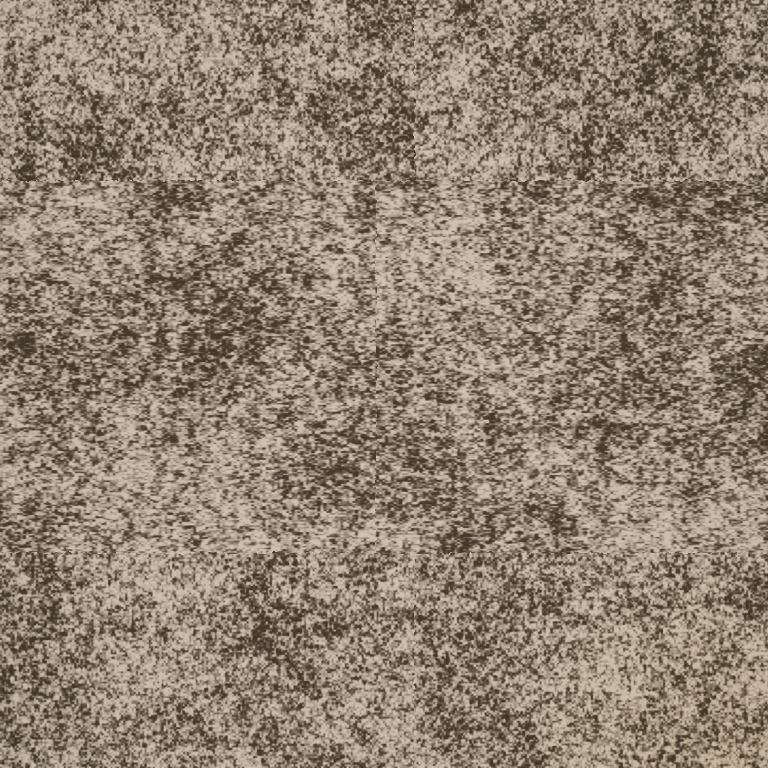
Reproduce this texture procedurally as a Shadertoy shader.

```glsl
// Mottled cut-pile carpet laid in staggered tiles, about two across and two down.
// Layered value noise (patches, clumps, tufts, fibres) is summed per tile, turned
// into a rank from 0 to 1, and coloured by a six-step yarn ramp.

const vec2  TILE_SIZE   = vec2(0.56, 0.485);
const vec2  TILE_ORIGIN = vec2(0.49, 0.28);
const float ROW_SHIFT   = 0.05;             // stagger of every other row
const float FRAY        = 0.005;            // raggedness of the seams
const float SEAM_WIDTH  = 0.008;
const float SEAM_LIGHT  = 0.5;
const float TILE_VARIATION = 0.3;
const float PATCH_SCALE = 6.0;
const float CLUMP_SCALE = 48.0;
const vec2  GRAIN_FLAT  = vec2(140.0, 235.0); // tufts lying sideways
const vec2  GRAIN_EVEN  = vec2(190.0, 195.0); // tufts standing upright
const float FIBRE_RATIO = 1.9;
const float PATCH_GAIN  = 1.15;
const float CLUMP_GAIN  = 1.4;
const float TUFT_GAIN   = 3.0;
const float FIBRE_GAIN  = 2.9;
const float TONE_BIAS   = -0.08;
const float CONTRAST    = 1.7;
const float SHEEN       = 0.07;             // brightness flicker of fibre tips

const vec3 SHADOW = vec3(0.27, 0.22, 0.17);
const vec3 UMBER  = vec3(0.40, 0.35, 0.29);
const vec3 BROWN  = vec3(0.50, 0.45, 0.38);
const vec3 TAUPE  = vec3(0.60, 0.55, 0.48);
const vec3 SAND   = vec3(0.69, 0.63, 0.57);
const vec3 CREAM  = vec3(0.79, 0.74, 0.68);

float hash(vec2 p) {
    vec3 q = fract(vec3(p.xyx) * 0.1031);
    q += dot(q, q.yzx + 33.33);
    return fract((q.x + q.y) * q.z);
}

// Value noise centred on zero
float noise(vec2 p) {
    vec2 cell = floor(p), f = fract(p);
    f = f * f * (3.0 - 2.0 * f);
    float low  = mix(hash(cell), hash(cell + vec2(1, 0)), f.x);
    float high = mix(hash(cell + vec2(0, 1)), hash(cell + vec2(1, 1)), f.x);
    return mix(low, high, f.y) - 0.5;
}

// Yarn colour for a tone rank, spaced by the share of each shade
vec3 yarnColour(float rank) {
    vec3 c = mix(SHADOW, UMBER, smoothstep(0.0, 0.15, rank));
    c = mix(c, BROWN, smoothstep(0.15, 0.30, rank));
    c = mix(c, TAUPE, smoothstep(0.30, 0.48, rank));
    c = mix(c, SAND,  smoothstep(0.48, 0.71, rank));
    return mix(c, CREAM, smoothstep(0.71, 1.0, rank));
}

void mainImage(out vec4 fragColor, in vec2 fragCoord) {
    vec2 uv = fragCoord / iResolution.xy;

    // Staggered tile grid; only the choice of tile is frayed, not its pile
    vec2 fray = FRAY * vec2(noise(uv * 160.0), noise(uv * 160.0 + 57.0));
    vec2 grid = (uv - TILE_ORIGIN) / TILE_SIZE;
    vec2 frayed = grid + fray / TILE_SIZE;
    float oddRow = mod(floor(frayed.y), 2.0);
    float shift = oddRow * ROW_SHIFT / TILE_SIZE.x;
    vec2 tile = floor(frayed - vec2(shift, 0.0));
    vec2 local = (grid - vec2(shift, 0.0) - tile) * TILE_SIZE;

    // Each tile is cut from its own stretch of carpet
    vec2 cut = 1.0 + 7.0 * vec2(hash(tile + 31.0), hash(tile + 83.0));
    vec2 p = local + cut;
    vec2 grain = mix(GRAIN_FLAT, GRAIN_EVEN, oddRow);

    // Tone from broad patches down to single fibres
    float patches = noise(p * PATCH_SCALE) + 0.8 * noise(p * PATCH_SCALE * 2.7);
    float fibre = noise(p * grain * FIBRE_RATIO + 19.0);
    float tone = TONE_BIAS
               + PATCH_GAIN * patches
               + CLUMP_GAIN * noise(p * CLUMP_SCALE)
               + TUFT_GAIN  * noise(p * grain)
               + FIBRE_GAIN * fibre;
    tone += TILE_VARIATION * (hash(tile + 11.0) - 0.5);

    // Pale pile edge along the left side of the shifted tiles
    tone += SEAM_LIGHT * oddRow * (1.0 - smoothstep(0.0, SEAM_WIDTH, local.x));

    float rank = 1.0 / (1.0 + exp(-CONTRAST * tone));
    vec3 colour = yarnColour(rank) * (1.0 + SHEEN * fibre);

    // Soft room light, slightly warmer towards the lower right
    vec2 fromCentre = uv - 0.5;
    colour *= 1.01 - 0.12 * dot(fromCentre, fromCentre);
    float warmth = smoothstep(0.5, 1.0, uv.x) * smoothstep(0.4, 0.0, uv.y);
    colour *= mix(vec3(1.0), vec3(1.02, 1.0, 0.95), warmth);

    fragColor = vec4(colour, 1.0);
}
```
